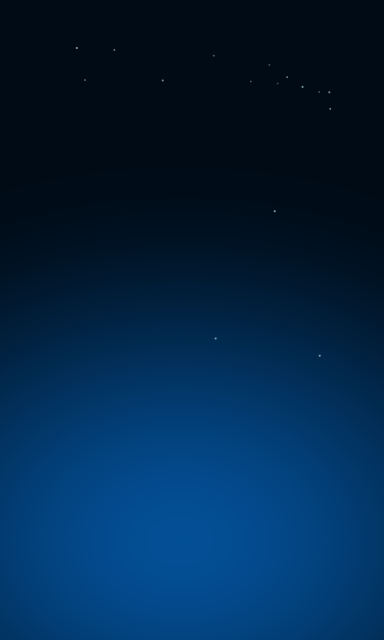
Give the GLSL for this background, as a WebGL 1 fragment shader.

```glsl
precision highp float;
// Night sky: a wide blue glow rises from below into near-black,
// with a band of faint stars at the top and a few stray ones lower down.
// The glow is an elliptical falloff; the stars follow jittered curves.

uniform vec2 u_resolution;

#define NIGHT_COLOR vec3(0.0, 0.045, 0.088)
#define GLOW_COLOR vec3(0.012, 0.308, 0.585)
#define STAR_COLOR vec3(0.62, 0.74, 0.80)
#define GLOW_CENTER vec2(0.47, 0.155)
#define GLOW_RADIUS vec2(1.30, 0.59)
#define STAR_RADIUS 0.0019
#define BAND_STARS 13.0
#define STAR_COUNT 16

float hash(float n) {
    return fract(sin(n * 12.9898 + 4.1) * 437.585);
}

// Stars of the upper band crowd toward the right and dip slightly
vec2 bandStar(float i) {
    float s = i / (BAND_STARS - 1.0);
    float x = 0.2 + 0.66 * sin(s * 1.5708) - 0.09 * (1.0 - s) * sin(0.9 * i);
    float y = 0.9 - 0.06 * s * s + 0.025 * cos(2.976 * i);
    return vec2(x, y);
}

// Stray stars swing sideways while sinking into the glow
vec2 strayStar(float j) {
    return vec2(0.69 + 0.15 * sin(4.0 * j + 0.17), 0.44 + 0.23 * exp(-2.0 * j));
}

// Soft round dot; distances are in units of the canvas height
float starDot(vec2 offset, float radius) {
    return 1.0 - smoothstep(radius * 0.3, radius * 1.3, length(offset));
}

float starField(vec2 uv, vec2 aspect) {
    float light = 0.0;
    for (int k = 0; k < STAR_COUNT; k++) {
        float i = float(k);
        bool stray = i >= BAND_STARS;
        vec2 place = stray ? strayStar(i - BAND_STARS) : bandStar(i);
        float power = stray ? 0.75 : mix(0.35, 0.8, hash(i));
        float radius = STAR_RADIUS * mix(0.75, 1.15, power);
        light += power * starDot((uv - place) * aspect, radius);
    }
    return min(light, 1.0);
}

void main() {
    vec2 uv = gl_FragCoord.xy / u_resolution;
    vec2 aspect = vec2(u_resolution.x / u_resolution.y, 1.0);

    // Sky glow
    float reach = length((uv - GLOW_CENTER) / GLOW_RADIUS);
    float glow = 1.0 - smoothstep(0.0, 1.0, reach);
    vec3 color = mix(NIGHT_COLOR, GLOW_COLOR, glow);

    // Stars
    color = mix(color, STAR_COLOR, starField(uv, aspect));

    gl_FragColor = vec4(color, 1.0);
}
```
